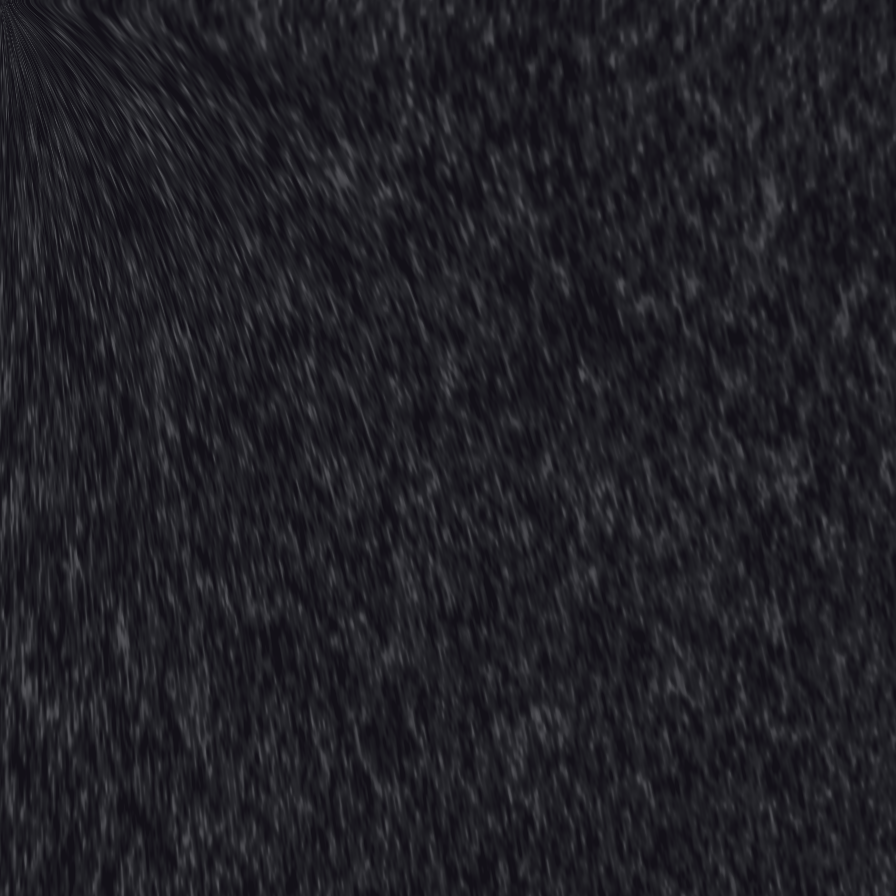
This texture is drawn by a WebGL 2 fragment shader. Its source:

```glsl
#version 300 es
precision highp float;
// Dark brushed fibres that fan out from the upper left corner and fall downwards.

#define FAN_STRENGTH 0.6
#define FAN_CORE 0.012
#define ACROSS_FREQ 150.0
#define ALONG_FREQ 42.0
#define CONTRAST_LEFT 1.12
#define CONTRAST_RIGHT 0.9
#define NOISE_SIGMA 0.2144
#define DARK vec3(0.09, 0.083, 0.11)
#define MID vec3(0.12, 0.12, 0.14)
#define LIGHT vec3(0.16, 0.16, 0.18)
#define GLINT vec3(0.24, 0.24, 0.26)

uniform vec2 u_resolution;
out vec4 fragColor;

// Integer hash of a lattice cell, 0 to 1
float hash(ivec2 cell) {
    uvec2 q = uvec2(cell) * uvec2(1597u, 3571u);
    uint h = (q.x ^ (q.y << 7)) * 74743u + q.y;
    h = (h ^ (h >> 15)) * 73939u;
    h = (h ^ (h >> 13)) * 51787u;
    h ^= h >> 16;
    return float(h & 65535u) / 65535.0;
}

// One fibre column, shifted by its own offset so that rows never line up
float columnNoise(int column, float y) {
    y += 7.0 * hash(ivec2(column, 9973));
    float row = floor(y);
    float t = smoothstep(0.0, 1.0, y - row);
    return mix(hash(ivec2(column, int(row))), hash(ivec2(column, int(row) + 1)), t);
}

// Value noise made of staggered columns, centred on zero
float fibreNoise(vec2 p) {
    float column = floor(p.x);
    float t = smoothstep(0.0, 1.0, p.x - column);
    int i = int(column);
    return mix(columnNoise(i, p.y), columnNoise(i + 1, p.y), t) - 0.5;
}

// Fibre space: x runs across the fibres, y along them
vec2 fanWarp(vec2 p) {
    float radius = sqrt(dot(p, p) + FAN_CORE * FAN_CORE);
    float across = p.x + FAN_STRENGTH * p.x / radius;
    float along = p.y * (1.0 + 0.3 * p.x);
    return vec2(across * ACROSS_FREQ, along * ALONG_FREQ);
}

// Tone in standard deviations to colour
vec3 fibreColor(float tone) {
    vec3 color = mix(DARK, MID, clamp((tone + 1.05) / 1.1, -0.6, 1.0));
    color += (LIGHT - MID) * clamp((tone - 0.05) / 1.05, 0.0, 1.0);
    color += (GLINT - LIGHT) * clamp((tone - 1.1) / 0.95, 0.0, 1.9);
    return color;
}

void main() {
    // Position measured right and down from the upper left corner
    vec2 p = gl_FragCoord.xy / u_resolution;
    p.y = 1.0 - p.y;
    vec2 fibre = fanWarp(p);

    // Main fibres, fine hairs faded where too dense, and broad patches
    float density = fwidth(fibre.x);
    float hairs = 1.0 - 0.6 * smoothstep(0.8, 2.0, density);
    float tone = 0.8 * fibreNoise(fibre);
    tone += 0.5 * hairs * fibreNoise(fibre * vec2(1.7, 1.9) + vec2(31.3, 17.7));
    tone += 0.3 * fibreNoise(fibre * vec2(0.2, 0.45) + vec2(83.1, 57.9));
    tone *= mix(CONTRAST_LEFT, CONTRAST_RIGHT, p.x) / NOISE_SIGMA;

    fragColor = vec4(fibreColor(tone), 1.0);
}
```
